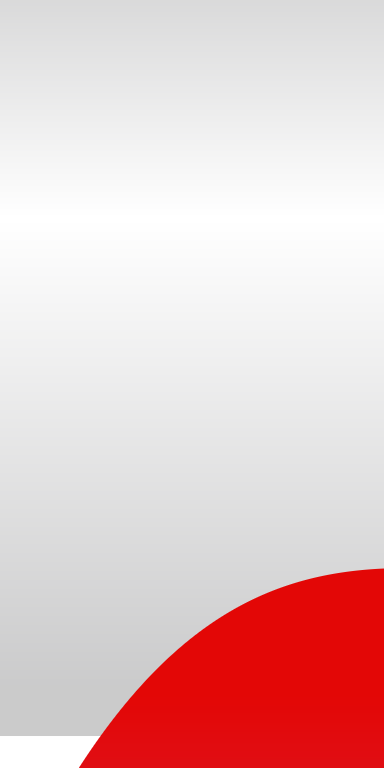
Reproduce this background procedurally as a WebGL 1 fragment shader.

```glsl
precision highp float;

uniform vec2 u_resolution;

#define HORIZON 1.432
#define SHADE_END 0.215
#define FLOOR_TOP 0.0833
#define TOP_GREY vec3(0.853, 0.853, 0.855)
#define LOW_GREY vec3(0.795, 0.795, 0.798)
#define WHITE vec3(1.0)
#define RED vec3(0.89, 0.027, 0.022)
#define RED_GLOW vec3(0.88, 0.05, 0.07)
#define HILL_PEAK 0.5195
#define HILL_CURVE vec3(0.045, 0.40, 0.46)

// Soft studio backdrop, brightest at the horizon
vec3 backdrop(float y) {
  vec3 upper = mix(WHITE, TOP_GREY, clamp((y - HORIZON) / (2.0 - HORIZON), 0.0, 1.0));
  vec3 lower = mix(LOW_GREY, WHITE, clamp((y - SHADE_END) / (HORIZON - SHADE_END), 0.0, 1.0));
  return y > HORIZON ? upper : lower;
}

// Approximate signed distance to the cubic hill, positive inside
float hillDistance(vec2 p) {
  float d = 1.0 - p.x;
  float drop = d * (HILL_CURVE.x + d * (HILL_CURVE.y + d * HILL_CURVE.z));
  float slope = HILL_CURVE.x + d * (2.0 * HILL_CURVE.y + 3.0 * d * HILL_CURVE.z);
  return (HILL_PEAK - drop - p.y) / sqrt(1.0 + slope * slope);
}

float coverage(float dist, float pixel) {
  return clamp(dist / pixel + 0.5, 0.0, 1.0);
}

void main() {
  // The canvas spans one unit across and two units up
  vec2 p = gl_FragCoord.xy / u_resolution * vec2(1.0, 2.0);
  float pixel = max(1.0 / u_resolution.x, 2.0 / u_resolution.y);

  vec3 color = backdrop(p.y);

  // White floor strip
  color = mix(color, WHITE, coverage(FLOOR_TOP - p.y, pixel));

  // Red hill with a faint glow along its base
  vec3 hill = mix(RED_GLOW, RED, smoothstep(0.0, 0.22, p.y));
  color = mix(color, hill, coverage(hillDistance(p), pixel));

  gl_FragColor = vec4(color, 1.0);
}
```
